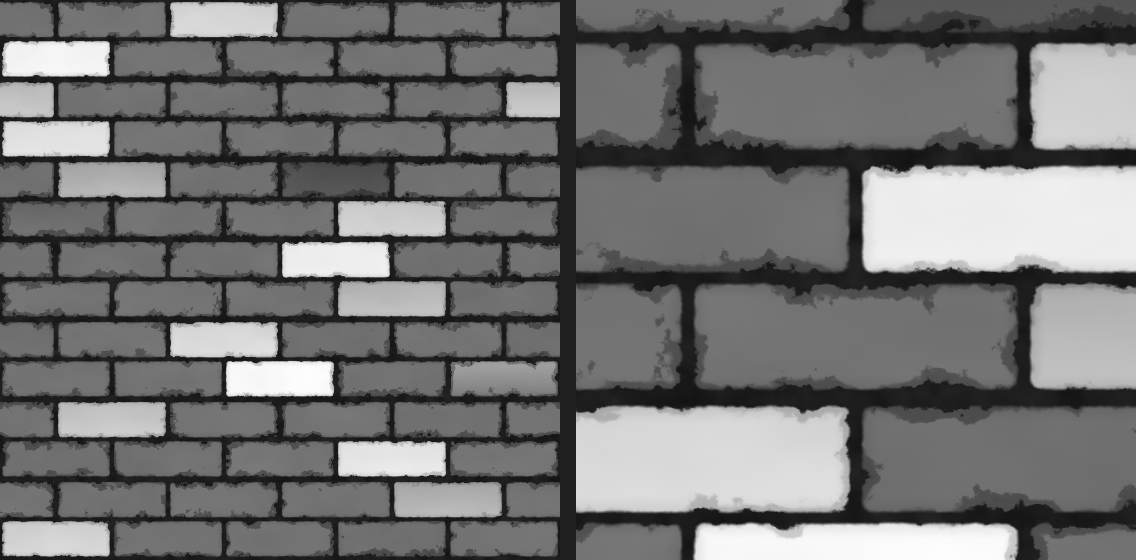
Left: the whole. Right: its middle third, enlarged.
Write a three.js fragment shader that draws this texture.

```glsl
varying vec2 vUv;

const vec2 GRID = vec2(5.0, 14.0);            // bricks across, courses up
const vec2 BRICK_HALF = vec2(0.0960, 0.0314); // half size of one brick
const float CORNER_RADIUS = 0.006;
const float EVEN_LIFT = 0.0021;               // uneven bed joints
const float ODD_LIFT = 0.0005;
const float EDGE_SOFT = 0.0013;
const float CHIP_DEPTH = 0.0075;
const float STAIN_WIDTH = 0.0075;
const float STAIN_DARKEN = 0.72;
const float SHADED_CHANCE = 0.3;
const float MORTAR_TONE = 0.11;
const float BRICK_TONE = 0.45;
const float PALE_MIN = 0.66;
const float PALE_MAX = 0.99;
const float SHADED_MIN = 0.31;
const float SHADED_MAX = 0.58;
const float GOLDEN = 0.618;

float hash(vec2 p) {
  return fract(sin(dot(p, vec2(127.1, 311.7))) * 43758.5453);
}

float noise(vec2 p) {
  vec2 i = floor(p);
  vec2 f = fract(p);
  f = f * f * (3.0 - 2.0 * f);
  return mix(mix(hash(i), hash(i + vec2(1.0, 0.0)), f.x),
             mix(hash(i + vec2(0.0, 1.0)), hash(i + vec2(1.0, 1.0)), f.x), f.y);
}

float fbm(vec2 p) {
  float sum = 0.0;
  float amplitude = 0.5;
  for (int i = 0; i < 4; i++) {
    sum += amplitude * noise(p);
    p = p * 2.03 + 17.3;
    amplitude *= 0.5;
  }
  return sum / 0.9375;
}

float roundedBox(vec2 p, vec2 halfSize, float radius) {
  vec2 q = abs(p) - halfSize + radius;
  return length(max(q, 0.0)) + min(max(q.x, q.y), 0.0) - radius;
}

// x: tone, y: vertical slope, z: 1 for a pale, cleaner brick
vec3 brickStyle(vec2 id) {
  float paleColumn = floor(GRID.x * hash(vec2(id.y, 3.0)));
  float shadedColumn = mod(paleColumn + 2.0, GRID.x);
  float spread = fract(id.y * GOLDEN + 0.5);
  if (abs(id.x - paleColumn) < 0.5) {
    return vec3(mix(PALE_MIN, PALE_MAX, spread), -0.05 * (1.0 - spread), 1.0);
  }
  if (abs(id.x - shadedColumn) < 0.5 && hash(vec2(id.y, 8.0)) < SHADED_CHANCE) {
    float slope = 0.2 * (hash(vec2(id.y, 12.0)) - 0.5);
    return vec3(mix(SHADED_MIN, SHADED_MAX, spread), slope, 0.0);
  }
  return vec3(BRICK_TONE + 0.02 * (hash(id) - 0.5), 0.0, 0.0);
}

void main() {
  // Running bond: odd courses shift by half a brick
  float course = floor(vUv.y * GRID.y);
  float odd = mod(course, 2.0);
  float across = vUv.x * GRID.x - 0.5 * odd;
  vec2 id = vec2(mod(floor(across), GRID.x), mod(course, GRID.y));
  vec2 local = vec2(fract(across), fract(vUv.y * GRID.y)) - 0.5;
  vec2 p = local / GRID;
  p.y -= mix(EVEN_LIFT, ODD_LIFT, odd);

  vec3 style = brickStyle(id);
  float clean = style.z;
  vec2 seed = id * vec2(23.7, 41.3) + 60.0;

  // Ragged outline with scattered chips
  float ragged = fbm(p * 150.0 + seed);
  float patches = noise(p * 52.0 + seed.yx);
  float chips = smoothstep(0.48, 0.85, 0.55 * ragged + 0.45 * patches);
  float d = roundedBox(p, BRICK_HALF, CORNER_RADIUS);
  d += CHIP_DEPTH * chips * mix(1.0, 0.5, clean) + 0.0016 * (ragged - 0.5);
  float coverage = 1.0 - smoothstep(-EDGE_SOFT, EDGE_SOFT, d);

  // Washed-on stain that creeps in from the edges
  float reach = STAIN_WIDTH * mix(1.0, 0.55, clean) * smoothstep(0.25, 0.8, patches);
  reach += 0.004 * (ragged - 0.4);
  float stain = smoothstep(-0.0022, 0.0012, d + reach);
  float rim = smoothstep(-0.010, 0.0, d);

  // Brick face
  float cloud = fbm(p * vec2(14.0, 24.0) + seed) - 0.5;
  float face = style.x + style.y * (p.y / BRICK_HALF.y) + 0.05 * cloud;
  face *= mix(1.0, mix(STAIN_DARKEN, 0.86, clean), stain);
  face *= 1.0 - 0.07 * rim;

  // Blotchy mortar
  float mortar = MORTAR_TONE + 0.09 * (fbm(vUv * 70.0) - 0.5);

  gl_FragColor = vec4(vec3(clamp(mix(mortar, face, coverage), 0.0, 1.0)), 1.0);
}
```
